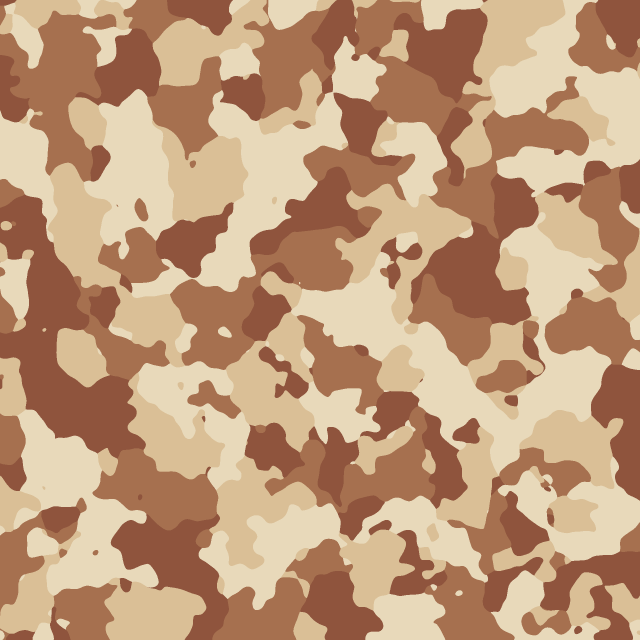
Write a Shadertoy shader that draws this pattern.

```glsl
// Desert camouflage in cream, tan, brown and dark brown. Each colour owns a
// fractal noise field, and the strongest field paints the point, which gives
// lobed patches, pointed junctions and small islands.

// Integer hash: a pseudo-random gradient in [-1, 1] for a lattice cell
vec2 cellGradient(vec2 cell) {
    uvec2 v = uvec2(ivec2(cell)) * 1664525u + 1013904223u;
    v.x += v.y * 1664525u;
    v.y += v.x * 1664525u;
    v ^= v >> 16u;
    v.x += v.y * 1664525u;
    v.y += v.x * 1664525u;
    v ^= v >> 16u;
    return vec2(v >> 16u) / 32767.5 - 1.0;
}

float gradientNoise(vec2 p) {
    vec2 cell = floor(p), f = p - cell;
    vec2 fade = f * f * f * (f * (f * 6.0 - 15.0) + 10.0);
    vec2 e = vec2(0.0, 1.0);
    float a = dot(cellGradient(cell), f);
    float b = dot(cellGradient(cell + e.yx), f - e.yx);
    float c = dot(cellGradient(cell + e.xy), f - e.xy);
    float d = dot(cellGradient(cell + e.yy), f - e.yy);
    return mix(mix(a, b, fade.x), mix(c, d, fade.x), fade.y);
}

// Three rotated octaves: patch, lobe and fine edge wobble
float patchField(vec2 p, float layer) {
    mat2 turn = mat2(0.8, 0.6, -0.6, 0.8);
    p = turn * p * 8.0 + layer * vec2(47.37, 29.61);
    float sum = 0.0, amplitude = 1.0;
    for (int octave = 0; octave < 3; octave++) {
        sum += amplitude * gradientNoise(p);
        p = turn * p * 2.12 + vec2(13.4, 71.7);
        amplitude *= 0.47;
    }
    return sum;
}

// Colour of the strongest field; small biases set the area shares
vec3 camouflage(vec2 p) {
    vec3 colour = vec3(0.91, 0.85, 0.73);
    float best = patchField(p, 1.0) + 0.03;

    float tan_ = patchField(p, 2.0);
    if (tan_ > best) { best = tan_; colour = vec3(0.855, 0.75, 0.59); }

    float brown = patchField(p, 3.0) - 0.007;
    if (brown > best) { best = brown; colour = vec3(0.65, 0.44, 0.31); }

    float dark = patchField(p, 4.0) - 0.022;
    if (dark > best) colour = vec3(0.56, 0.33, 0.24);
    return colour;
}

void mainImage(out vec4 fragColor, in vec2 fragCoord) {
    // Average a 3 by 3 grid inside the pixel for smooth edges
    vec3 total = vec3(0.0);
    for (int y = -1; y <= 1; y++)
        for (int x = -1; x <= 1; x++)
            total += camouflage((fragCoord + vec2(x, y) / 3.0) / iResolution.y);
    fragColor = vec4(total / 9.0, 1.0);
}
```
